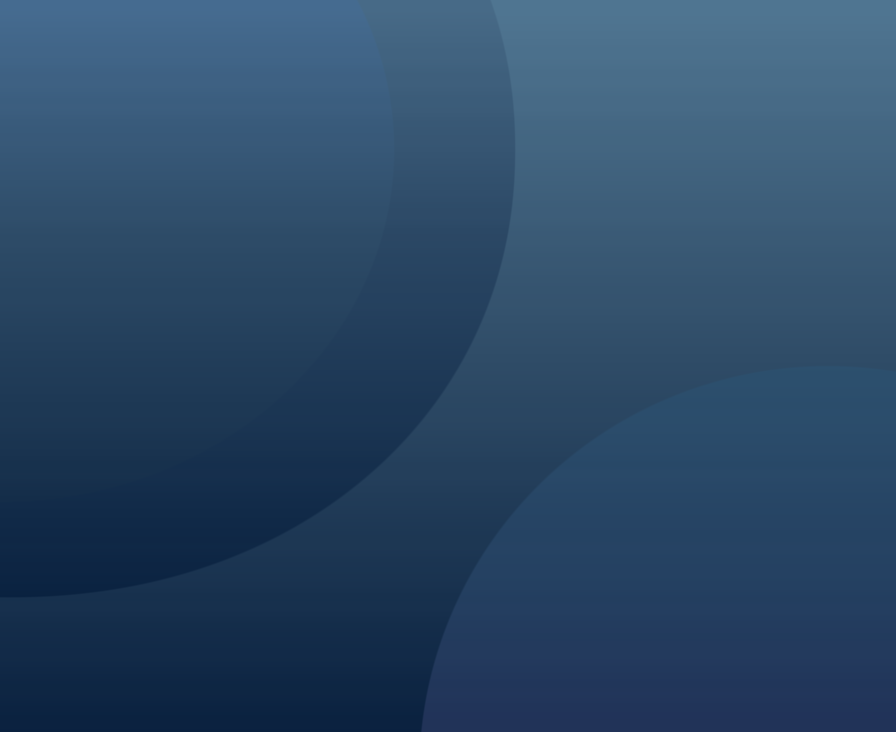
A Shadertoy shader for this background:

```glsl
// Calm blue backdrop: a vertical gradient under two nested ovals at the
// upper left and one oval rising at the lower right. Each shape has its own
// three-stop gradient, with faint horizontal bands over everything.

// Three colours placed at the heights stops.x, stops.y and stops.z.
vec3 gradient(float depth, vec3 stops, vec3 high, vec3 middle, vec3 low) {
    vec3 upper = mix(high, middle, clamp((depth - stops.x) / (stops.y - stops.x), 0.0, 1.0));
    return mix(upper, low, clamp((depth - stops.y) / (stops.z - stops.y), 0.0, 1.0));
}

// Smooth coverage of an oval; a power of 2 gives a true ellipse.
float oval(vec2 uv, vec2 center, vec2 radii, float power) {
    vec2 q = pow(abs((uv - center) / radii), vec2(power));
    float field = q.x + q.y - 1.0;
    float blur = max(fwidth(field), 1e-5);
    return 1.0 - smoothstep(-blur, blur, field);
}

float hash(float n) {
    n = fract(n * 0.1031);
    n *= n + 33.33;
    return fract(n * (n + n));
}

// Soft random bands along one axis, from -0.5 to 0.5.
float bands(float x) {
    float cell = floor(x);
    return mix(hash(cell), hash(cell + 1.0), smoothstep(0.0, 1.0, x - cell)) - 0.5;
}

void mainImage(out vec4 fragColor, in vec2 fragCoord) {
    vec2 uv = fragCoord / iResolution.xy;
    float depth = 1.0 - uv.y;

    // Backdrop
    vec3 color = gradient(depth, vec3(0.0, 0.48, 1.0),
        vec3(0.314, 0.463, 0.573), vec3(0.188, 0.302, 0.408), vec3(0.039, 0.129, 0.247));

    // Large oval, upper left
    vec3 outerColor = gradient(depth, vec3(0.0, 0.32, 0.816),
        vec3(0.282, 0.420, 0.533), vec3(0.169, 0.282, 0.396), vec3(0.039, 0.133, 0.251));
    color = mix(color, outerColor, oval(uv, vec2(0.010, 0.796), vec2(0.565, 0.612), 2.1));

    // Oval nested inside it
    vec3 innerColor = gradient(depth, vec3(0.0, 0.32, 0.69),
        vec3(0.275, 0.424, 0.569), vec3(0.180, 0.298, 0.408), vec3(0.078, 0.176, 0.286));
    color = mix(color, innerColor, oval(uv, vec2(0.0, 0.796), vec2(0.440, 0.482), 2.0));

    // Rising oval, lower right
    vec3 risingColor = gradient(depth, vec3(0.5, 0.8, 1.0),
        vec3(0.176, 0.314, 0.431), vec3(0.141, 0.251, 0.380), vec3(0.129, 0.196, 0.345));
    color = mix(color, risingColor, oval(uv, vec2(0.924, -0.054), vec2(0.456, 0.554), 2.0));

    // Faint horizontal banding
    color += 0.006 * bands(depth * 60.0);

    fragColor = vec4(color, 1.0);
}
```
